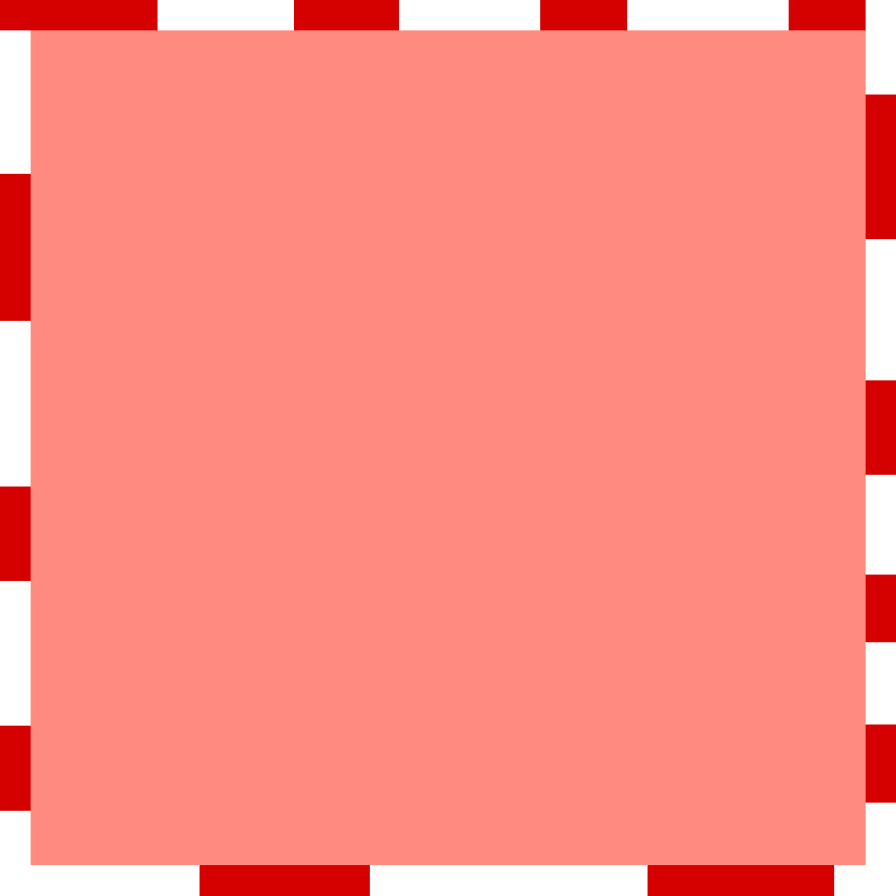
Reproduce this background procedurally as a Shadertoy shader.

```glsl
// A flat coral square framed by a white border with irregular red dashes.

// Antialiased step: 0 before the edge, 1 after it, one pixel wide.
float edge(float at, float x, float pixel) {
    return clamp((x - at) / pixel + 0.5, 0.0, 1.0);
}

// Coverage of up to four dashes along one side; equal ends give no dash.
float dashes(float along, vec4 starts, vec4 ends, float pixel) {
    vec4 cover = clamp((along - starts) / pixel + 0.5, 0.0, 1.0)
               - clamp((along - ends) / pixel + 0.5, 0.0, 1.0);
    return min(dot(cover, vec4(1.0)), 1.0);
}

void mainImage(out vec4 fragColor, in vec2 fragCoord) {
    vec2 uv = fragCoord / iResolution.xy;
    vec2 pixel = 1.0 / iResolution.xy;

    // Border bands
    float left = 1.0 - edge(0.0342, uv.x, pixel.x);
    float right = edge(0.9661, uv.x, pixel.x);
    float bottom = 1.0 - edge(0.0345, uv.y, pixel.y);
    float top = edge(0.9661, uv.y, pixel.y);
    float border = max(max(left, right), max(bottom, top));

    // Red dashes on each side
    float red = top * dashes(uv.x, vec4(-0.01, 0.3281, 0.6029, 0.8802),
                             vec4(0.1758, 0.4453, 0.6999, 0.9661), pixel.x);
    red = max(red, bottom * dashes(uv.x, vec4(0.2227, 0.7227, 2.0, 2.0),
                                   vec4(0.4128, 0.9310, 2.0, 2.0), pixel.x));
    red = max(red, left * dashes(uv.y, vec4(0.0951, 0.3516, 0.6419, 2.0),
                                 vec4(0.1901, 0.4570, 0.8060, 2.0), pixel.y));
    red = max(red, right * dashes(uv.y, vec4(0.1042, 0.2832, 0.4701, 0.7331),
                                  vec4(0.1914, 0.3587, 0.5755, 0.8945), pixel.y));

    // Weighted blend of panel, white border and dashes
    vec3 color = vec3(1.0, 0.541, 0.502) * (1.0 - border)
               + vec3(1.0) * (border - red)
               + vec3(0.835, 0.0, 0.0) * red;
    fragColor = vec4(color, 1.0);
}
```
